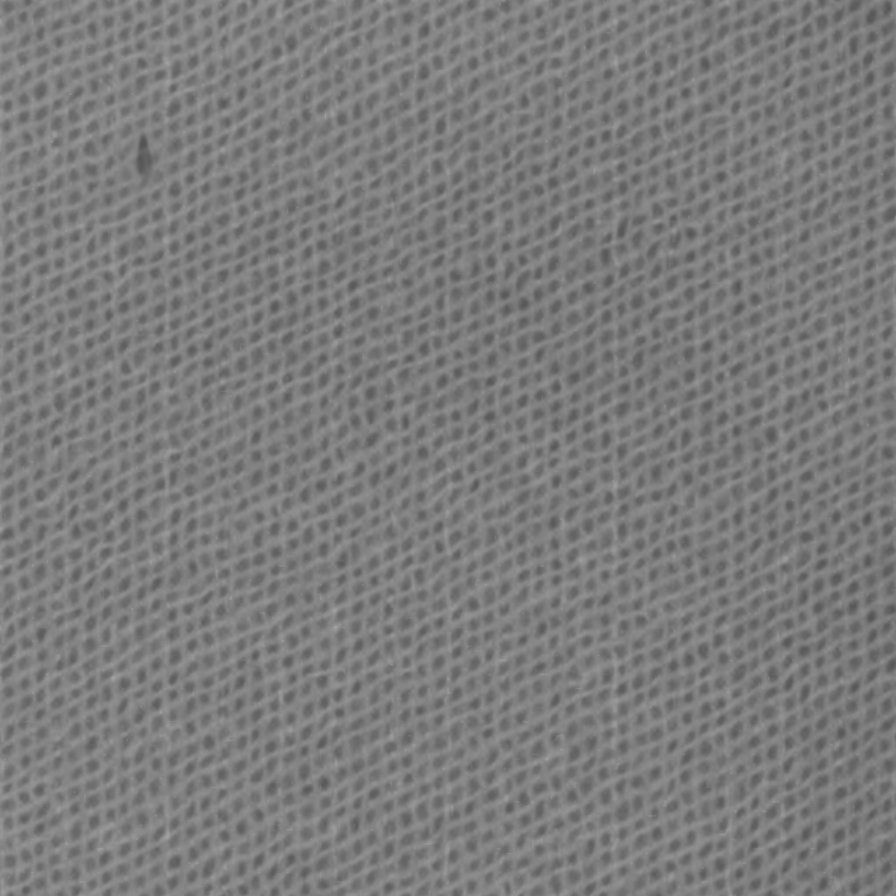
Write a WebGL 1 fragment shader that draws this texture.

```glsl
precision highp float;
// Grey twill cloth: 54 by 45 leaning soft pits between broad diagonal ridges.
// Cells are sheared per column, bent by slow noise, and varied by hash;
// sixteen broken pale threads run upright, and one dark slub sits upper left.

uniform vec2 u_resolution;

float hash(vec2 p) {
  return fract(sin(dot(p, vec2(127.1, 311.7))) * 43758.5453);
}

float noise(vec2 p) {
  vec2 i = floor(p);
  vec2 f = fract(p);
  f = f * f * (3.0 - 2.0 * f);
  return mix(mix(hash(i), hash(i + vec2(1.0, 0.0)), f.x),
             mix(hash(i + vec2(0.0, 1.0)), hash(i + vec2(1.0, 1.0)), f.x), f.y);
}

void main() {
  vec2 uv = gl_FragCoord.xy / u_resolution;

  // Weave coordinates with a wobble of the yarns
  vec2 weave = uv * vec2(54.0, 45.0);
  weave.x += 0.4 * (noise(uv * vec2(34.0, 50.0)) - 0.5);
  weave.y += 0.7 * (noise(uv * 5.0 + 9.0) - 0.5)
           + 0.35 * (noise(uv * 46.0 + 4.0) - 0.5);

  // Each column steps up by a fraction of a row
  float column = floor(weave.x);
  float climb = weave.y - 0.43 * column;
  vec2 cell = vec2(column, floor(climb));
  vec2 local = vec2(fract(weave.x), fract(climb)) - 0.5;

  // Soft leaning pits, uneven in size and depth
  vec2 pit = local - 0.1 * (vec2(hash(cell + 3.1), hash(cell + 7.7)) - 0.5);
  pit.x -= 0.28 * pit.y;
  float size = 0.9 + 0.2 * hash(cell + 1.7);
  float oval = length(pit / (vec2(0.38, 0.42) * size));
  float hollow = 1.0 - smoothstep(0.2, 1.2, oval);
  float tone = 0.498 - hollow * (0.07 + 0.045 * hash(cell));

  // Broad pale diagonal ridges and faint upright yarn edges
  float slope = fract(weave.y - 0.43 * (weave.x - 0.5));
  float ridge = smoothstep(0.18, 0.5, abs(slope - 0.5));
  float yarnEdge = smoothstep(0.3, 0.5, abs(local.x));
  tone += 0.036 * ridge * (0.5 + noise(uv * 54.0 + 20.0));
  tone += 0.022 * yarnEdge * noise(uv * vec2(54.0, 90.0) + 31.0);

  // Short broken pale threads, sixteen across, and fainter ones down
  vec2 thread = abs(fract(uv * 16.0 + 0.5
      + 0.12 * (vec2(noise(uv.yx * 60.0), noise(uv * 60.0 + 5.0)) - 0.5)) - 0.5);
  vec2 strand = 1.0 - smoothstep(0.01, 0.07, thread);
  tone += 0.045 * strand.x * smoothstep(0.4, 0.85, noise(uv * vec2(16.0, 120.0) + 2.0));
  tone += 0.03 * strand.y * smoothstep(0.55, 0.9, noise(uv * vec2(110.0, 16.0) + 6.0));

  // Fibre grain and rare light specks
  tone += 0.045 * (noise(uv * vec2(256.0, 210.0)) - 0.5);
  tone += 0.04 * (noise(uv * vec2(130.0, 70.0) + 17.0) - 0.5);
  tone += 0.05 * smoothstep(0.88, 1.0, noise(uv * 190.0 + 50.0));

  // Dark slub with a pale, flattened surround
  vec2 slub = uv - vec2(0.161, 0.825);
  float halo = exp(-dot(slub / vec2(0.022, 0.042), slub / vec2(0.022, 0.042)));
  tone = mix(tone, 0.49, 0.5 * halo);
  slub.x += 0.06 * slub.y;
  float halfWidth = mix(0.011, 0.006, smoothstep(-0.025, 0.027, slub.y));
  float knot = length(slub / vec2(halfWidth, 0.028));
  tone -= 0.12 * (1.0 - smoothstep(0.5, 1.2, knot));

  // Uneven lighting, dimmer towards the right corners
  tone += 0.032 * (noise(uv * 3.0 + 12.0) - 0.5);
  tone += 0.03 * (0.5 - uv.x);
  tone -= 0.045 * smoothstep(0.5, 0.9, length(uv - vec2(0.42, 0.5)));

  gl_FragColor = vec4(vec3(tone), 1.0);
}
```
